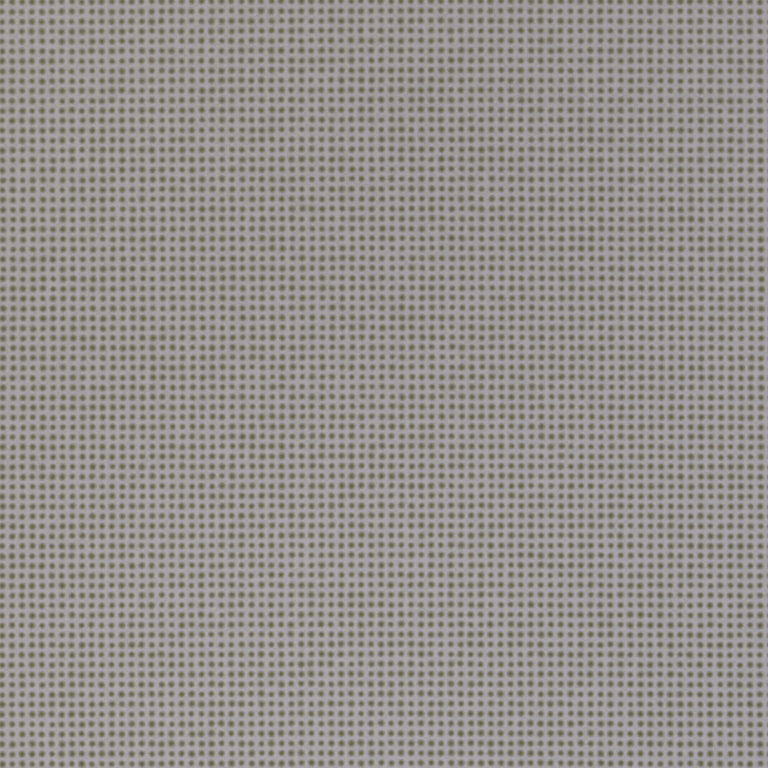
Write a Shadertoy shader that draws this texture.

```glsl
#define REPEATS vec2(77.0, 77.6)
#define ANCHOR vec2(0.341, 0.663)
#define SHEET_COLOR vec3(0.645, 0.627, 0.638)
#define HOLE_COLOR vec3(0.395, 0.385, 0.290)
#define HOLE_CORE 0.05
#define HOLE_RIM 0.48
#define JITTER 0.035
#define SIZE_VARIATION 0.10
#define WARP 0.06
#define GRAIN_SCALE 230.0
#define GRAIN 0.035
#define SHADING 0.014

vec2 hash2(vec2 p) {
    vec3 q = fract(p.xyx * vec3(0.1031, 0.1030, 0.0973));
    q += dot(q, q.yzx + 33.33);
    return fract((q.xx + q.yz) * q.zy);
}

// Cellular noise: distance to the nearest point, and that point's random tone
vec2 cellular(vec2 p) {
    vec2 cell = floor(p);
    vec2 nearest = vec2(8.0, 0.0);
    for (int y = -1; y <= 1; y++) {
        for (int x = -1; x <= 1; x++) {
            vec2 id = cell + vec2(x, y);
            float d = length(id + hash2(id + 71.0) - p);
            if (d < nearest.x) nearest = vec2(d, hash2(id + 19.0).x);
        }
    }
    return nearest;
}

// Soft round hole in each cell: 1 at its core, 0 on the sheet
float perforation(vec2 grid, float pixel) {
    vec2 id = floor(grid + 0.5);
    vec2 offset = (hash2(id + 137.0) - 0.5) * 2.0 * JITTER;
    float size = 1.0 + (hash2(id + 211.0).x - 0.5) * 2.0 * SIZE_VARIATION;
    float r = length(grid - id - offset) / size;
    return 1.0 - smoothstep(HOLE_CORE - 0.2 * pixel, HOLE_RIM + 0.2 * pixel, r);
}

void mainImage(out vec4 fragColor, in vec2 fragCoord) {
    vec2 uv = fragCoord / iResolution.xy;

    // Slightly uneven rows and columns
    vec2 grid = (uv - ANCHOR) * REPEATS;
    grid += WARP * sin(uv.yx * vec2(7.0, 5.0) + vec2(0.6, 2.1));
    float pixel = REPEATS.y / iResolution.y;

    // Holes, a little deeper toward the lower edge
    float depth = mix(1.04, 0.93, uv.y);
    vec3 color = mix(SHEET_COLOR, HOLE_COLOR, perforation(grid, pixel) * depth);

    // Fine surface grain with a faint tint
    vec2 grain = cellular(uv * GRAIN_SCALE);
    color += GRAIN * (grain.y - 0.5 + 0.4 * (0.45 - grain.x));
    color += 0.3 * GRAIN * (grain.y - 0.5) * vec3(0.5, -0.6, 0.8);

    // Broad shading, warmer at the upper left
    float broad = sin(uv.x * 4.1 + uv.y * 2.3) + sin(uv.y * 5.7 - uv.x * 1.9 + 1.2);
    color += 0.4 * SHADING * broad + SHADING * (0.5 - uv.y);
    color += SHADING * (uv.y - uv.x) * vec3(0.2, 0.1, -0.5);

    fragColor = vec4(clamp(color, 0.0, 1.0), 1.0);
}
```
